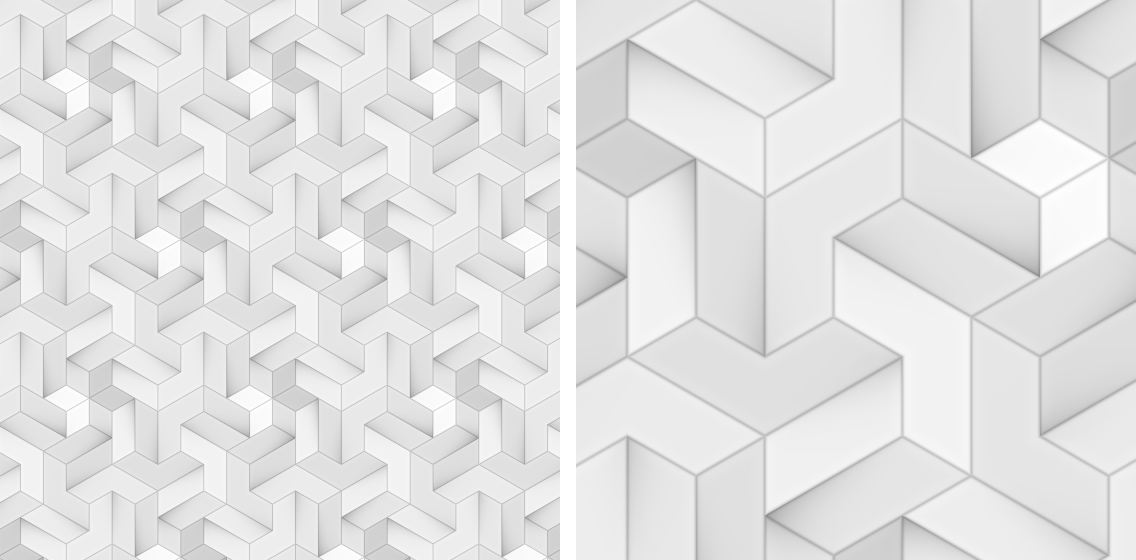
Left, the full canvas; right, a detail of the centre.
Write a Shadertoy shader that draws this pattern.

```glsl
// Folded white paper relief on an isometric lattice with six-fold symmetry.
// Each cell has a six-rhombus star, two rings of bars and a ring of bent strips;
// every piece is an oblique box, turned in 60 degree steps and wrapped by the lattice.

#define PERIOD 0.3275               // distance between stars, in canvas units
#define STAR_POS vec2(0.1592, 0.8561)
#define SEAM_WIDTH 0.022            // in lattice edges
#define SEAM_DEPTH 0.17
#define SHADOW_REACH 0.15           // in lattice edges
#define STAR_SHADOW 0.20
#define INNER_SHADOW 0.22
#define OUTER_SHADOW 0.17
#define STRIP_SHADOW 0.07

const float ROW = 0.8660254;        // height of a lattice triangle

// Grey of each piece, six turns per kind
const float TONE[24] = float[24](
    0.89, 0.98, 0.98, 0.90, 0.82, 0.82,   // star rhombi
    0.94, 0.95, 0.88, 0.89, 0.88, 0.90,   // inner bars
    0.88, 0.87, 0.89, 0.91, 0.94, 0.93,   // outer bars
    0.90, 0.91, 0.92, 0.95, 0.93, 0.88);  // bent strips

// Reduce oblique coordinates to one cell of the star lattice, 12 by 4 edges
vec2 wrapCell(vec2 q) {
    float row = floor(q.y / 4.0);
    return vec2(mod(q.x - 4.0 * row, 12.0), q.y - 4.0 * row);
}

// Position inside a piece, with a margin kept around its corner
vec2 pieceCoord(vec2 q, vec2 corner) {
    return wrapCell(q - corner + 0.5) - 0.5;
}

// Inner distance to the border of an oblique box, positive inside
float boxInset(vec2 l, vec2 size) {
    vec2 e = min(l, size - l);
    return ROW * min(e.x, e.y);
}

// Soft shadow beside a fold, growing along it from 0 to 1
float foldShadow(float dist, float along) {
    float t = clamp(along, 0.0, 1.0);
    float reach = SHADOW_REACH * (0.35 + t);
    return (0.2 + 0.8 * t) * exp(-max(dist, 0.0) * ROW / reach);
}

// Add one piece, weighted by its coverage of the pixel
void addPiece(inout vec2 sum, float tone, float inset, float shadow, float pixel) {
    float cover = clamp(0.5 + inset / pixel, 0.0, 1.0);
    float width = max(SEAM_WIDTH, 0.5 * pixel);
    float seam = SEAM_DEPTH * SEAM_WIDTH / width * exp(-pow(inset / width, 2.0));
    float lip = 0.012 * smoothstep(0.2, 0.05, inset);
    sum += cover * vec2((tone + lip) * (1.0 - shadow) * (1.0 - seam), 1.0);
}

void mainImage(out vec4 fragColor, in vec2 fragCoord) {
    float edge = PERIOD / (8.0 * ROW);
    float pixel = 1.0 / (iResolution.y * edge);

    // Oblique coordinates around a star: x runs down-right, y runs down
    vec2 p = (fragCoord / iResolution.y - STAR_POS) / edge;
    vec2 q = vec2(p.x / ROW, -p.y - 0.5 * p.x / ROW);

    vec2 sum = vec2(0.0);
    for (int k = 0; k < 6; k++) {
        // Star rhombus
        vec2 l = pieceCoord(q, vec2(0.0));
        float strength = STAR_SHADOW * (k % 3 == 0 ? 1.0 : 0.2);
        addPiece(sum, TONE[k], boxInset(l, vec2(1.0)),
                 strength * foldShadow(1.0 - l.y, l.x), pixel);

        // Inner bar, shaded along its outer side and at the star
        l = pieceCoord(q, vec2(1.0, -2.0));
        float shadow = INNER_SHADOW * foldShadow(l.y, 1.0 - 0.5 * l.x)
                     + 0.4 * INNER_SHADOW * foldShadow(l.x, 1.0 - l.y);
        addPiece(sum, TONE[6 + k], boxInset(l, vec2(2.0, 1.0)), shadow, pixel);

        // Outer bar, shaded where it dips under a strip
        l = pieceCoord(q, vec2(2.0, -1.0));
        addPiece(sum, TONE[12 + k], boxInset(l, vec2(1.0, 2.0)),
                 OUTER_SHADOW * foldShadow(1.0 - l.x, 0.5 * l.y), pixel);

        // Bent strip: a two by two box less one rhombus
        l = pieceCoord(q, vec2(2.0, -5.0));
        float notch = ROW * max(1.0 - l.x, l.y - 1.0);
        addPiece(sum, TONE[18 + k], min(boxInset(l, vec2(2.0)), notch),
                 STRIP_SHADOW * foldShadow(2.0 - l.y, 0.5 * l.x), pixel);

        // Turn by 60 degrees
        q = vec2(q.x + q.y, -q.x);
    }
    fragColor = vec4(vec3(sum.x / max(sum.y, 0.001)), 1.0);
}
```
